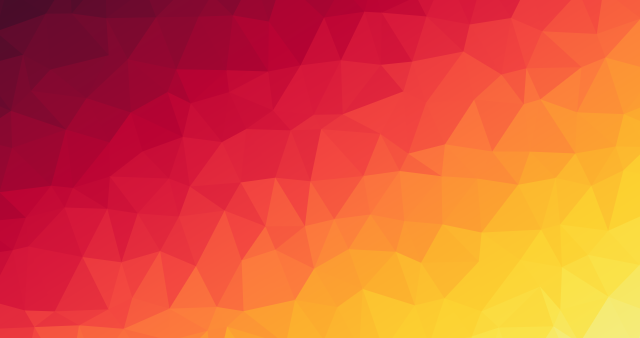
Give the GLSL for this background, as a Shadertoy shader.

```glsl
// Low-poly sunset gradient: a staggered, jittered grid of points is split into
// triangles, each tinted from a diagonal colour ramp running from dark plum at
// the upper left through crimson and orange to pale yellow at the lower right.

const float ROWS = 8.6;            // grid rows over the canvas height
const float JITTER = 0.66;         // spread of each point within its cell
const float STAGGER = 0.5;         // sideways shift of every other row
const float SHADE_SPREAD = 0.042;  // random ramp offset between facets
const float FACET_SLOPE = 0.2;     // share of smooth gradient inside a facet
const vec2 RAMP_AXIS = vec2(0.544, -0.456);
const float RAMP_START = 0.456;

const int LAST_STOP = 10;
const vec3 RAMP[11] = vec3[11](
    vec3(0.27, 0.05, 0.16), vec3(0.42, 0.04, 0.18), vec3(0.56, 0.03, 0.19),
    vec3(0.73, 0.01, 0.20), vec3(0.85, 0.10, 0.23), vec3(0.95, 0.27, 0.25),
    vec3(0.99, 0.48, 0.24), vec3(0.99, 0.67, 0.18), vec3(0.99, 0.82, 0.19),
    vec3(0.98, 0.89, 0.29), vec3(0.95, 0.94, 0.56));

vec2 hash22(vec2 p) {
    vec3 q = fract(p.xyx * vec3(0.1031, 0.1030, 0.0973));
    q += dot(q, q.yzx + 33.33);
    return fract((q.xx + q.yz) * q.zy);
}

vec3 rampColor(float t) {
    float s = clamp(t, 0.0, 1.0) * float(LAST_STOP);
    int i = min(int(s), LAST_STOP - 1);
    return mix(RAMP[i], RAMP[i + 1], s - float(i));
}

vec2 gridPoint(vec2 id) {
    float shift = STAGGER * mod(id.y, 2.0);
    return id + vec2(shift, 0.0) + (hash22(id + 57.0) - 0.5) * JITTER;
}

float cross2(vec2 a, vec2 b) {
    return a.x * b.y - a.y * b.x;
}

// Signed distance to the line a-b, positive on its left
float lineSide(vec2 p, vec2 a, vec2 b) {
    return cross2(b - a, p - a) / length(b - a);
}

// Position along the colour ramp of a point in grid units
float rampPosition(vec2 p) {
    vec2 uv = p / ROWS * vec2(iResolution.y / iResolution.x, 1.0);
    return RAMP_START + dot(uv, RAMP_AXIS);
}

// Facet colour in rgb, weighted by its edge-smoothed coverage in a
vec4 facet(vec2 p, vec2 a, vec2 b, vec2 c, float pixel) {
    float winding = sign(cross2(b - a, c - a));
    float inset = min(lineSide(p, a, b) * winding,
                  min(lineSide(p, b, c) * winding, lineSide(p, c, a) * winding));
    float coverage = clamp(inset / pixel + 0.5, 0.0, 1.0);
    if (coverage <= 0.0) return vec4(0.0);

    vec2 center = (a + b + c) / 3.0;
    float shade = (hash22(center * 19.0 + 211.0).x - 0.5) * SHADE_SPREAD;
    float t = rampPosition(mix(center, p, FACET_SLOPE)) + shade;
    return vec4(rampColor(t), 1.0) * coverage;
}

void mainImage(out vec4 fragColor, in vec2 fragCoord) {
    float pixel = ROWS / iResolution.y;
    vec2 p = fragCoord * pixel;
    vec2 cell = floor(p);
    vec4 sum = vec4(0.0);

    // Gather the facets of the surrounding cells
    for (int y = -1; y <= 1; y++) {
        for (int x = -1; x <= 1; x++) {
            vec2 id = cell + vec2(x, y);
            vec2 a = gridPoint(id);
            vec2 b = gridPoint(id + vec2(1.0, 0.0));
            vec2 c = gridPoint(id + vec2(1.0, 1.0));
            vec2 d = gridPoint(id + vec2(0.0, 1.0));

            // Split each quad along its shorter diagonal
            if (distance(a, c) < distance(b, d)) {
                sum += facet(p, a, b, c, pixel) + facet(p, a, c, d, pixel);
            } else {
                sum += facet(p, b, c, d, pixel) + facet(p, b, d, a, pixel);
            }
        }
    }

    vec3 color = sum.a > 0.0 ? sum.rgb / sum.a : rampColor(rampPosition(p));
    fragColor = vec4(color, 1.0);
}
```
